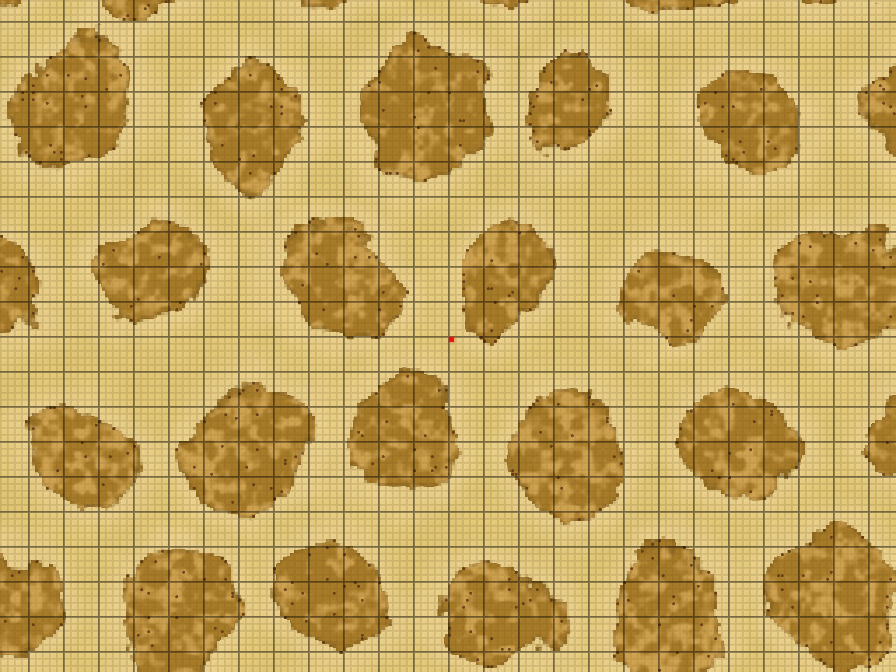
Reproduce this pattern procedurally as a WebGL 2 fragment shader.

```glsl
#version 300 es
precision highp float;
// Ragged brown patches scattered over pale ochre graph paper.
// Patches are jittered discs on a staggered lattice, their rims eroded by
// noise and snapped to small squares; two ruled grids lie on top.

uniform vec2 u_resolution;
out vec4 fragColor;

float hash(vec2 p) {
    vec3 q = fract(p.xyx * vec3(0.1031, 0.1030, 0.0973));
    q += dot(q, q.yzx + 33.33);
    return fract((q.x + q.y) * q.z);
}

float noise(vec2 p) {
    vec2 i = floor(p), f = fract(p);
    f = f * f * (3.0 - 2.0 * f);
    float low = mix(hash(i), hash(i + vec2(1, 0)), f.x);
    float high = mix(hash(i + vec2(0, 1)), hash(i + vec2(1, 1)), f.x);
    return mix(low, high, f.y);
}

// Signed distance to the nearest patch, negative inside
float patchField(vec2 p) {
    const vec2 spacing = vec2(0.252, 0.243);
    float row = floor(p.y / spacing.y);
    float nearest = 1.0;
    for (int j = -1; j <= 1; j++) {
        float r = row + float(j);
        float stagger = 0.5 * mod(r, 2.0);
        float column = floor(p.x / spacing.x - stagger);
        for (int i = -1; i <= 1; i++) {
            vec2 id = vec2(column + float(i), r);
            vec2 jitter = vec2(hash(id + 17.3), hash(id + 41.7)) - 0.5;
            vec2 centre = (id + vec2(stagger + 0.5, 0.5)) * spacing + 0.045 * jitter;
            float turn = 6.283 * hash(id + 73.1);
            vec2 axis = vec2(cos(turn), sin(turn));
            vec2 d = p - centre;
            d = vec2(dot(d, axis) * 0.9, dot(d, vec2(-axis.y, axis.x)) * 1.1);
            nearest = min(nearest, length(d) - mix(0.066, 0.1, hash(id + 5.9)));
        }
    }
    float lobes = noise(p * 17.0 + 9.0) - 0.5;
    float scallops = noise(p * 75.0 + 31.0) - 0.5;
    return nearest + 0.042 * lobes + 0.015 * scallops;
}

// Coverage of lines on every multiple of period
float ruled(vec2 u, float period, float halfWidth, float blur) {
    vec2 d = abs(u - period * round(u / period));
    vec2 cover = clamp((halfWidth - d) / blur + 0.5, 0.0, 1.0);
    return max(cover.x, cover.y);
}

void main() {
    vec2 p = (gl_FragCoord.xy - 0.5 * u_resolution) / u_resolution.y;
    vec2 u = p * 96.0;
    float blur = 96.0 / u_resolution.y;

    // Patch mask, stepped in half cells with softened joints
    vec2 h = u * 2.0;
    vec2 joint = floor(h + 0.5);
    vec2 stepped = joint + clamp((h - joint) / (2.0 * blur), -0.5, 0.5);
    float field = patchField(stepped / 192.0 + 10.0);
    float inside = 1.0 - smoothstep(-0.0012, 0.0012, field);

    // Paper: paler close to the patches
    float halo = 1.0 - smoothstep(0.0, 0.06, field);
    vec3 paper = mix(vec3(0.875, 0.775, 0.46), vec3(0.905, 0.805, 0.535), halo);
    paper += 0.02 * (noise(p * 30.0 + 60.0) - 0.5);

    // Patch: mottled brown with a darker rim
    float mottle = 0.65 * noise(p * 62.0 + 80.0) + 0.35 * noise(p * 125.0 + 50.0);
    mottle += 0.2 * (noise(p * 6.0 + 20.0) - 0.5);
    vec3 brown = mix(vec3(0.645, 0.475, 0.155), vec3(0.80, 0.63, 0.31),
                     smoothstep(0.4, 0.78, mottle));
    float rim = smoothstep(-0.008, 0.0, field);
    brown *= 1.0 - 0.14 * rim;

    // Dark specks, crowding toward the rim
    vec2 speckCell = floor(h);
    float chance = mix(0.015, 0.13, rim);
    float speck = step(hash(speckCell + 211.0), chance);
    speck *= 1.0 - smoothstep(0.3, 0.55, length(h - speckCell - 0.5));
    brown = mix(brown, vec3(0.33, 0.18, 0.06), 0.75 * speck);

    vec3 colour = mix(paper, brown, inside);

    // Embossed fine grid and dark coarse grid
    vec2 lineAt = u + vec2(-0.125, 0.125);
    float fine = ruled(lineAt, 1.0, 0.125, blur);
    float glint = ruled(lineAt + vec2(-0.25, 0.25), 1.0, 0.125, blur) * (1.0 - fine);
    colour *= 1.0 + 0.02 * glint;
    colour *= mix(vec3(1.0), vec3(0.91, 0.90, 0.88), fine * mix(1.0, 0.5, inside));
    float coarse = ruled(lineAt, 5.0, 0.125, blur);
    colour *= 1.0 - 0.42 * coarse;

    // Small red mark beside the central crossing
    vec2 mark = abs(u - vec2(0.5, -0.5));
    float dot_ = 1.0 - smoothstep(0.25, 0.5, max(mark.x, mark.y));
    colour = mix(colour, vec3(0.9, 0.08, 0.05), dot_);

    fragColor = vec4(colour, 1.0);
}
```
